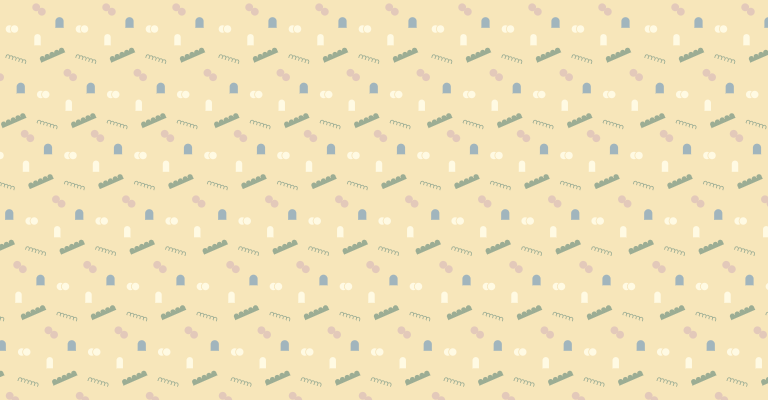
Give the GLSL for this pattern, as a WebGL 1 fragment shader.

```glsl
precision highp float;
// Scattered pastel confetti: domes, beads, moons, scalloped bars and springs on cream.

uniform vec2 u_resolution;

// Lengths are in units of 1/768 of the canvas width, y pointing down.
const float CANVAS_WIDTH = 768.0;
const vec2 PITCH = vec2(70.0, 65.5);     // spacing of motifs inside a tile
const float COLUMNS = 3.0;               // motifs across one tile
const vec2 TILE = vec2(213.0, 585.0);    // its seams break the regular pitch
const vec2 FIRST = vec2(48.0, 149.0);    // first motif of the tile
const float ROW_SHIFT = 31.25;           // sideways step from row to row
const float TILE_DRIFT = -2.75;          // sideways step from tile to tile
const float LEFT_MARGIN = 1.0;
const float TOP_MARGIN = 33.0;

const vec3 CREAM = vec3(0.97, 0.90, 0.73);
const vec3 SAGE  = vec3(0.61, 0.68, 0.58);
const vec3 IVORY = vec3(1.00, 0.98, 0.89);
const vec3 ROSE  = vec3(0.89, 0.79, 0.73);
const vec3 BLUE  = vec3(0.63, 0.71, 0.74);

const vec2 BEADS_AT  = vec2(-20.5, -13.0);
const vec2 MOONS_AT  = vec2(22.5, 6.5);
const vec2 ARCH_AT   = vec2(-22.0, 17.2);
const vec2 BAR_AT    = vec2(-7.5, 32.0);
const vec2 SPRING_AT = vec2(26.5, 36.5);
const float BAR_ANGLE = 0.41;
const float SPRING_ANGLE = -0.30;

// Position relative to the nearest motif placed at the given offset.
vec2 motifSpace(vec2 p, vec2 offset) {
  float y = p.y - FIRST.y - offset.y + TOP_MARGIN;
  float tile = floor(y / TILE.y);
  y -= tile * TILE.y;
  float row = floor(y / PITCH.y);
  float start = FIRST.x + offset.x + ROW_SHIFT * row + TILE_DRIFT * tile;
  start = mod(start - LEFT_MARGIN, PITCH.x) + LEFT_MARGIN;
  float x = mod(p.x - start + 0.5 * PITCH.x, TILE.x);
  float column = min(floor(x / PITCH.x), COLUMNS - 1.0);
  return vec2(x - (column + 0.5) * PITCH.x, y - row * PITCH.y - TOP_MARGIN);
}

vec2 turn(vec2 p, float angle) {
  float c = cos(angle), s = sin(angle);
  return vec2(c * p.x - s * p.y, s * p.x + c * p.y);
}

float disc(vec2 p, float radius) {
  return length(p) - radius;
}

float box(vec2 p, vec2 halfSize) {
  vec2 d = abs(p) - halfSize;
  return length(max(d, 0.0)) + min(max(d.x, d.y), 0.0);
}

// Round top, flat bottom.
float dome(vec2 p, vec2 halfSize) {
  float crown = length(vec2(p.x, min(p.y + halfSize.y - halfSize.x, 0.0)));
  return max(crown - halfSize.x, p.y - halfSize.y);
}

float beads(vec2 p) {
  vec2 gap = vec2(2.8, 2.2);
  return min(disc(p + gap, 3.9), disc(p - gap, 3.9));
}

// A full disc with a crescent behind it.
float moons(vec2 p) {
  vec2 front = p - vec2(2.5, 0.0);
  float crescent = max(disc(p + vec2(2.6, 0.0), 3.7), -disc(front, 4.5));
  return min(disc(front, 3.7), crescent);
}

float scallopBar(vec2 p) {
  const float STEP = 5.2;
  float bump = clamp(floor(p.x / STEP + 0.5), -2.0, 2.0);
  float bumps = disc(p - vec2(bump * STEP, 0.0), 2.6);
  return min(bumps, box(p - vec2(0.0, 1.4), vec2(13.0, 1.8)));
}

// A row of six thin arches sharing their legs.
float spring(vec2 p) {
  const float STEP = 3.4;
  float loopIndex = clamp(floor(p.x / STEP), -3.0, 2.0);
  vec2 q = vec2(p.x - (loopIndex + 0.5) * STEP, p.y);
  float line = abs(length(vec2(q.x, min(q.y, 0.0))) - 0.5 * STEP) - 0.42;
  return max(line, q.y - 1.7);
}

vec3 paint(vec3 base, vec3 ink, float dist, float pixel) {
  return mix(base, ink, clamp(0.5 - dist / pixel, 0.0, 1.0));
}

void main() {
  float pixel = CANVAS_WIDTH / u_resolution.x;
  vec2 p = vec2(gl_FragCoord.x, u_resolution.y - gl_FragCoord.y) * pixel;

  vec3 color = CREAM;
  color = paint(color, ROSE, beads(motifSpace(p, BEADS_AT)), pixel);
  color = paint(color, BLUE, dome(motifSpace(p, vec2(0.0)), vec2(4.1, 5.3)), pixel);
  color = paint(color, IVORY, moons(motifSpace(p, MOONS_AT)), pixel);
  color = paint(color, IVORY, dome(motifSpace(p, ARCH_AT), vec2(3.2, 5.6)), pixel);
  color = paint(color, SAGE, scallopBar(turn(motifSpace(p, BAR_AT), BAR_ANGLE)), pixel);
  color = paint(color, SAGE, spring(turn(motifSpace(p, SPRING_AT), SPRING_ANGLE)), pixel);
  gl_FragColor = vec4(color, 1.0);
}
```
